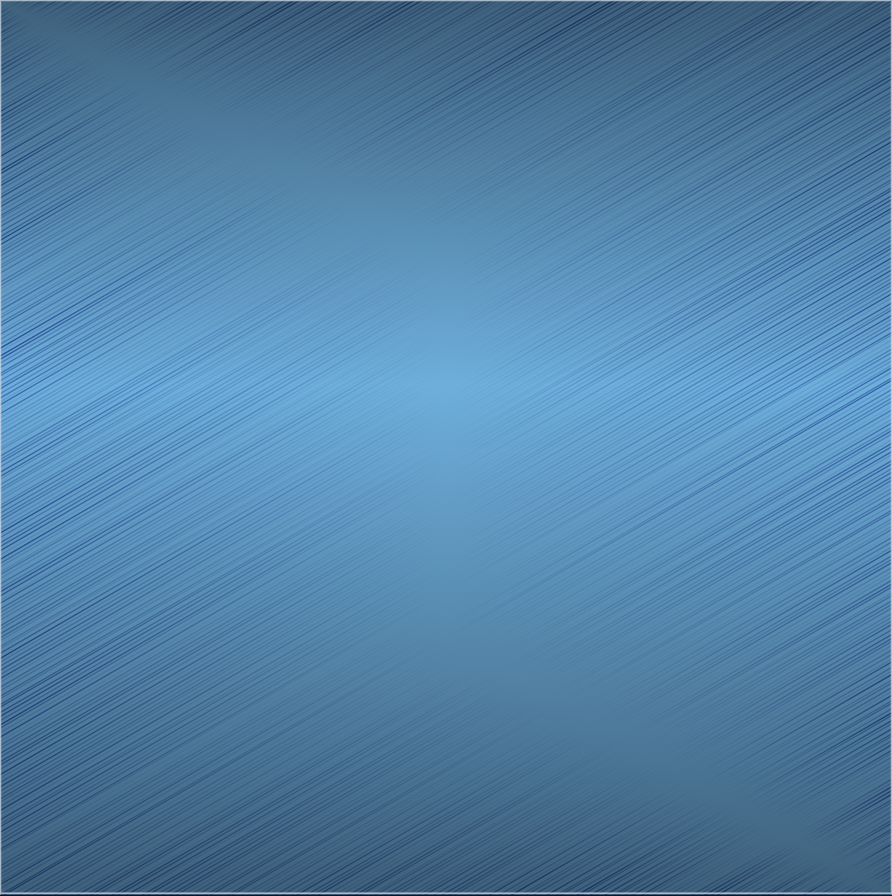
This background is drawn by a Shadertoy shader. Its source:

```glsl
#define GLOW_COLOR vec3(0.43, 0.685, 0.86)
#define SHADE_COLOR vec3(0.245, 0.38, 0.485)
#define LINE_BRIGHT vec3(0.13, 0.29, 0.60)
#define LINE_DARK vec3(0.08, 0.16, 0.34)
#define RIM_COLOR vec3(0.80, 0.85, 0.90)
#define GLOW_HEIGHT 0.57
#define SLOPE 0.577
#define LINE_COUNT 250.0
#define LINE_WIDTH 0.0015
#define LINE_OPACITY 0.95
#define RIM_WIDTH 0.0014

float hash(float n) {
    n = fract(n * 0.1031);
    n *= n + 33.33;
    return fract(n * (n + n));
}

float smoothNoise(float x) {
    float cell = floor(x);
    return mix(hash(cell), hash(cell + 1.0), smoothstep(0.0, 1.0, x - cell));
}

// Box-filtered coverage of a band of the given width
float bandCoverage(float dist, float width, float pixel) {
    float edge = clamp((0.5 * width - dist) / pixel + 0.5, 0.0, 1.0);
    return min(edge, width / pixel);
}

// Fade from the ends of each slanted chord to its midpoint
float chordFade(vec2 uv) {
    float intercept = uv.y - SLOPE * uv.x;
    float start = max(0.0, -intercept / SLOPE);
    float end = min(1.0, (1.0 - intercept) / SLOPE);
    float middle = 0.5 * (start + end);
    return clamp(abs(uv.x - middle) / max(0.5 * (end - start), 0.001), 0.0, 1.0);
}

// Scattered parallel hairlines with varying strength
float hairlines(vec2 uv, float pixel) {
    float across = (uv.y - SLOPE * uv.x) * inversesqrt(1.0 + SLOPE * SLOPE);
    float cell = floor(across * LINE_COUNT);
    float ink = 0.0;
    for (int i = -1; i <= 1; i++) {
        float id = cell + float(i) + 500.0;
        float jitter = 0.5 + 0.5 * (hash(id + 71.0) - 0.5);
        float center = (id - 500.0 + jitter) / LINE_COUNT;
        float cluster = mix(0.55, 1.15, smoothNoise(id * 0.21));
        float strength = min(1.0, cluster * mix(0.2, 1.0, hash(id)));
        ink = max(ink, strength * bandCoverage(abs(across - center), LINE_WIDTH, pixel));
    }
    return ink;
}

void mainImage(out vec4 fragColor, in vec2 fragCoord) {
    vec2 uv = fragCoord / iResolution.xy;
    float pixel = 1.0 / iResolution.y;

    // Horizontal band of light
    float span = uv.y > GLOW_HEIGHT ? 1.0 - GLOW_HEIGHT : GLOW_HEIGHT;
    float shade = abs(uv.y - GLOW_HEIGHT) / span;
    vec3 color = mix(GLOW_COLOR, SHADE_COLOR, shade);

    // Brushed lines, clear along the chord midpoints
    vec3 lineColor = mix(LINE_BRIGHT, LINE_DARK, shade);
    color = mix(color, lineColor, LINE_OPACITY * chordFade(uv) * hairlines(uv, pixel));

    // Pale rim with a dark base line
    vec2 edge = min(uv, 1.0 - uv);
    float sides = min(edge.x, 1.0 - uv.y);
    float rim = clamp((RIM_WIDTH - sides) / pixel + 0.5, 0.0, 1.0);
    rim = max(rim, bandCoverage(abs(uv.y - 0.003), 0.002, pixel));
    color = mix(color, RIM_COLOR, 0.75 * rim);
    float base = clamp((RIM_WIDTH - uv.y) / pixel + 0.5, 0.0, 1.0);
    color = mix(color, LINE_DARK * 0.5, base);

    fragColor = vec4(color, 1.0);
}
```
